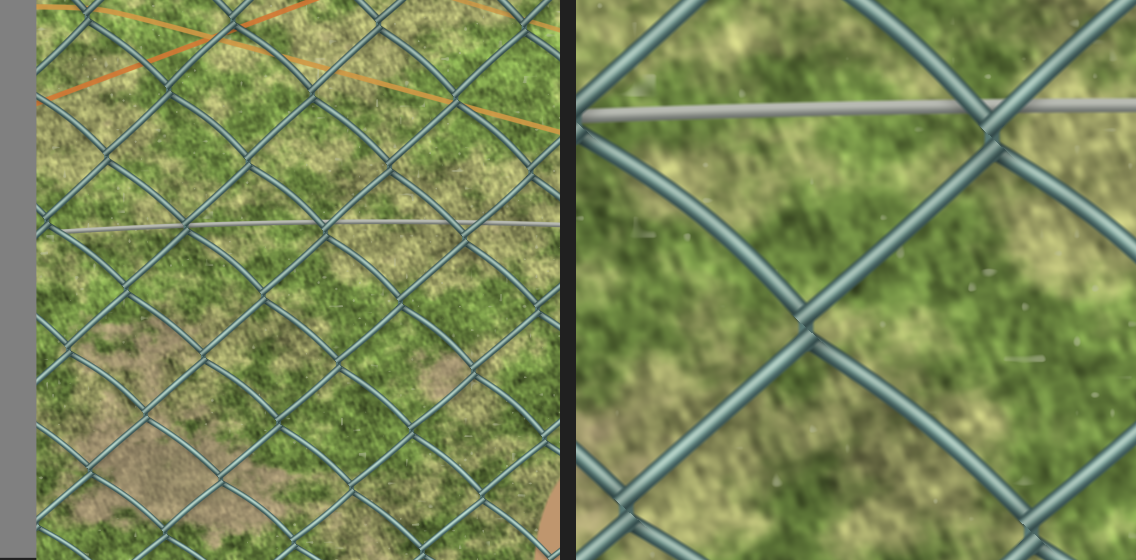
Left, the full canvas; right, a detail of the centre.
This pattern is drawn by a three.js fragment shader. Its source:

```glsl
// Chain-link fence of teal wire in slight perspective, over patchy grass with cords.
#define WIRE_HALF 0.0056
#define SOFT 0.0014
#define WIRE_LIGHT vec3(0.68, 0.79, 0.75)
#define WIRE_MID vec3(0.46, 0.61, 0.58)
#define WIRE_DARK vec3(0.24, 0.35, 0.35)
#define GRASS vec3(0.42, 0.53, 0.25)
#define DRY_GRASS vec3(0.57, 0.56, 0.37)
#define DIRT vec3(0.64, 0.57, 0.45)
#define CORD vec3(0.82, 0.60, 0.27)
#define BORDER_WIDTH 0.065

varying vec2 vUv;

float hash(vec2 p) {
  p = fract(p * vec2(0.1031, 0.1137));
  p += dot(p, p.yx + 33.33);
  return fract((p.x + p.y) * p.x * 17.0);
}

float noise(vec2 p) {
  vec2 i = floor(p), f = fract(p);
  f = f * f * (3.0 - 2.0 * f);
  return mix(mix(hash(i), hash(i + vec2(1.0, 0.0)), f.x),
             mix(hash(i + vec2(0.0, 1.0)), hash(i + 1.0), f.x), f.y);
}

float fbm(vec2 p) {
  float sum = 0.0, amp = 0.5;
  for (int i = 0; i < 4; i++) {
    sum += amp * noise(p);
    p = mat2(1.6, 1.2, -1.2, 1.6) * p + 7.3;
    amp *= 0.5;
  }
  return sum / 0.9375;
}

float stroke(float d, float halfWidth) {
  return 1.0 - smoothstep(halfWidth - SOFT, halfWidth + SOFT, abs(d));
}

float patchMask(vec2 c, vec2 center, vec2 size) {
  vec2 q = (c - center) / size;
  return exp(-dot(q, q));
}

// Lawn: tufts, dry areas, bare soil and small pale flowers
vec3 ground(vec2 c) {
  float broad = fbm(c * vec2(6.0, 9.0) + 3.0);
  float tuft = fbm(c * vec2(26.0, 34.0) + 11.0);
  float blades = noise(mat2(0.9, 0.4, -0.4, 0.9) * c * vec2(190.0, 110.0));
  float grain = noise(c * 150.0 + 40.0);
  float dry = smoothstep(0.40, 0.68, broad + 0.5 * (tuft - 0.5));
  float bare = patchMask(c, vec2(0.33, 0.87), vec2(0.23, 0.13))
             + 0.7 * patchMask(c, vec2(0.20, 0.59), vec2(0.15, 0.07))
             + 0.5 * patchMask(c, vec2(0.76, 0.64), vec2(0.10, 0.09));
  bare = smoothstep(0.35, 0.75, bare + 1.3 * (broad - 0.5) + 0.7 * (tuft - 0.55));
  vec3 col = mix(GRASS, DRY_GRASS, dry * 0.85);
  float detail = 0.9 * (tuft - 0.5) + 0.36 * (blades - 0.5) + 0.26 * (grain - 0.5);
  col *= mix(1.1, 0.93, c.y) + detail;
  col = mix(col, DIRT * (0.97 + 0.4 * detail), bare * 0.85);
  float flower = smoothstep(0.90, 0.99, noise(c * 95.0 + 70.0)) * (1.0 - bare);
  return mix(col, vec3(0.74, 0.76, 0.65), 0.5 * flower);
}

// Canvas point to lattice coordinates; the knots sit at whole numbers
vec2 lattice(vec2 c) {
  vec2 m = vec2(0.0); // column, row
  for (int i = 0; i < 5; i++) {
    m.y = (c.y - 0.4154 - (0.0104 + 0.0013 * m.y) * m.x) / (0.1204 - 0.0016 * m.y);
    m.x = (c.x - 0.581 - 0.0117 * m.y) / (0.2487 - 0.0038 * m.y);
  }
  return vec2(0.5 * m.y + m.x, 0.5 * m.y - m.x);
}

// Round wire lit on its negative side
vec3 addWire(vec3 col, float d, float tone) {
  float x = d / WIRE_HALF;
  vec3 metal = mix(WIRE_MID, WIRE_DARK, smoothstep(0.1, 1.0, abs(x + 0.1)));
  metal = mix(metal, WIRE_LIGHT, exp(-7.0 * (x + 0.22) * (x + 0.22)));
  col *= 1.0 - 0.18 * exp(-pow((d - 0.005) / 0.006, 2.0));
  return mix(col, metal * tone, stroke(d, WIRE_HALF));
}

vec3 addFence(vec3 col, vec2 c) {
  vec2 m = lattice(c), knot = floor(m + 0.5), e = m - knot, f = fract(m);
  float wobbleA = hash(vec2(floor(m.x), knot.y) + 51.0);
  float wobbleB = hash(vec2(knot.x, floor(m.y)) + 83.0);
  float tone = 0.9 + 0.14 * c.y + 0.12 * (noise(c * 35.0) - 0.5);
  // Falling strands bow upward between the knots
  float bow = mix(0.035, -0.03, f.x) - (0.035 + 0.03 * wobbleA) * sin(3.14159 * f.x);
  float atKnot = exp(-90.0 * dot(e, e));
  col = addWire(col, (e.y - bow) * 0.158, tone * (1.0 - 0.3 * atKnot));
  // Short upright bend where the strands interlock
  vec2 local = e.x * vec2(0.135, 0.125) + e.y * vec2(-0.109, 0.115);
  float bend = length(local - vec2(0.0, clamp(local.y, -0.009, 0.010)));
  col = mix(col, mix(WIRE_DARK, WIRE_MID, 0.5), stroke(bend, 0.0043));
  // Rising strands pass in front
  float sway = mix(0.03, -0.03, f.y) + 0.03 * (wobbleB - 0.5) * sin(3.14159 * f.y);
  return addWire(col, (e.x - sway) * 0.184, tone * (1.0 - 0.15 * atKnot));
}

void main() {
  vec2 c = vec2(vUv.x, 1.0 - vUv.y); // measured down from the top
  vec3 col = ground(c);
  // Cords lying on the lawn
  float ramp = 0.5 * (c.x - 0.176 + sqrt(pow(c.x - 0.176, 2.0) + 0.002));
  col = mix(col, vec3(0.83, 0.47, 0.20), 0.9 * stroke(0.93 * (c.y - 0.185 + 0.375 * (c.x - 0.065)), 0.0045));
  col = mix(col, CORD, 0.9 * stroke(0.96 * (c.y - 0.011 - 0.273 * ramp), 0.0045));
  col = mix(col, CORD, 0.8 * stroke(0.96 * (c.y - 0.3 * (c.x - 0.82)), 0.004));
  // Tan rounded form in the lower right corner
  float rim = length((c - vec2(1.06, 1.02)) / vec2(0.106, 0.20)) - 1.0;
  col = mix(col, vec3(0.75, 0.59, 0.43), 1.0 - smoothstep(-0.03, 0.03, rim));
  // Sagging grey tension wire
  float sag = c.y - 0.396 - 0.055 * (c.x - 0.68) * (c.x - 0.68);
  vec3 steel = mix(vec3(0.72, 0.73, 0.70), vec3(0.44, 0.46, 0.44), smoothstep(-0.002, 0.004, sag));
  col = mix(col, steel, stroke(sag, 0.0042) * smoothstep(0.09, 0.11, c.x));
  col = addFence(col, c);
  // Plain left border with a dark foot
  vec3 border = mix(vec3(0.5), vec3(0.13), smoothstep(0.995, 0.997, c.y));
  col = mix(border, col, smoothstep(BORDER_WIDTH - SOFT, BORDER_WIDTH + SOFT, c.x));
  gl_FragColor = vec4(clamp(col, 0.0, 1.0), 1.0);
}
```
